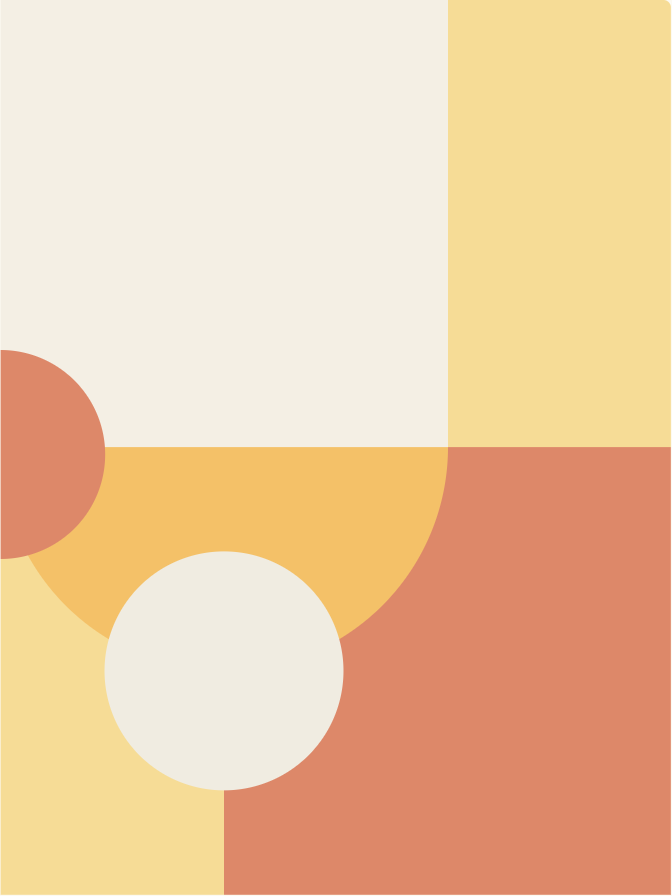
This background is drawn by a WebGL 1 fragment shader. Its source:

```glsl
precision highp float;

uniform vec2 u_resolution;

const vec3 PAPER = vec3(0.99, 0.98, 0.95);
const vec3 CREAM = vec3(0.957, 0.937, 0.894);
const vec3 IVORY = vec3(0.941, 0.925, 0.882);
const vec3 YELLOW = vec3(0.965, 0.863, 0.588);
const vec3 AMBER = vec3(0.957, 0.757, 0.408);
const vec3 CORAL = vec3(0.867, 0.533, 0.412);

// Signed distances, negative inside
float circle(vec2 p, vec2 center, float radius) {
  return length(p - center) - radius;
}

float roundedCorner(vec2 p, vec2 corner, float radius) {
  vec2 q = p - corner + radius;
  return length(max(q, 0.0)) + min(max(q.x, q.y), 0.0) - radius;
}

// Antialiased coverage of a shape
float fill(float dist, float pixel) {
  return clamp(0.5 - dist / pixel, 0.0, 1.0);
}

void main() {
  // The canvas is one unit wide and four thirds high
  float aspect = 4.0 / 3.0;
  vec2 p = gl_FragCoord.xy / u_resolution * vec2(1.0, aspect);
  float pixel = 1.0 / u_resolution.x;

  float horizon = 0.668;
  float third = 1.0 / 3.0;

  // Rectangular fields
  vec3 color = mix(CORAL, YELLOW, fill(p.x - third, pixel));

  // Large half disc hanging from the horizon
  color = mix(color, AMBER, fill(circle(p, vec2(third, horizon), third), pixel));

  // Upper fields cover the other half
  vec3 upper = mix(YELLOW, CREAM, fill(p.x - 2.0 * third, pixel));
  color = mix(color, upper, fill(horizon - p.y, pixel));

  // Small discs
  color = mix(color, CORAL, fill(circle(p, vec2(0.001, 0.657), 0.1555), pixel));
  color = mix(color, IVORY, fill(circle(p, vec2(third, 0.335), 0.1778), pixel));

  // Fine pale border with a rounded upper right corner
  float panel = roundedCorner(p, vec2(0.9983, aspect), 0.011);
  panel = max(panel, max(0.0009 - p.x, 0.0018 - p.y));
  color = mix(PAPER, color, fill(panel, pixel));

  gl_FragColor = vec4(color, 1.0);
}
```
